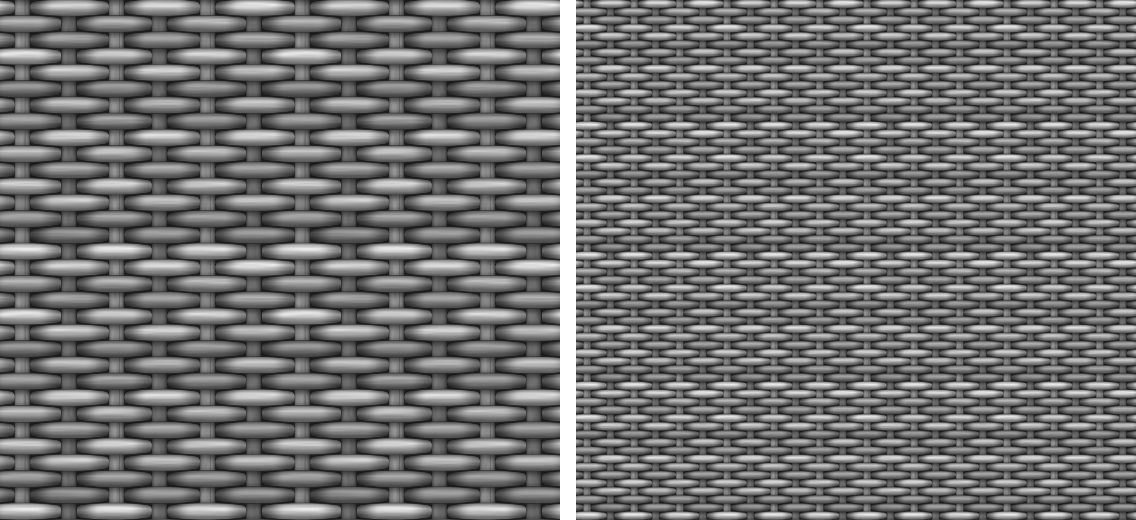
Left: one tile. Right: repeated 2 by 2.
Reproduce this texture procedurally as a Shadertoy shader.

```glsl
// Grey wicker weave: tapered horizontal strands passing over and under upright stakes.

const float STAKES = 12.0;          // uprights across
const float ROWS = 32.0;            // strand rows down
const float STAKE_CYCLE = 6.0;      // uprights before the variation repeats
const float ROW_CYCLE = 16.0;       // rows before the variation repeats
const float ROW_SHIFT = 0.03;       // vertical phase, in rows
const float STAKE_HALF = 0.165;     // half width, in stake spacings
const float CROWN_HALF = 0.53;      // strand half height at its middle, in rows
const float TAPER = 0.15;           // height lost towards the ends
const float STRAND_PEAK = 0.86;
const float STAKE_LIGHT = 0.54;
const float STAKE_DARK = 0.42;
const float GAP_TONE = 0.11;
const float FIBRE = 0.13;           // strength of the fine streaks
const vec2 STREAK_GRID = vec2(10.0, 160.0);
const vec2 GRAIN_GRID = vec2(90.0, 24.0);

// Brightness of each row, from the top down.
const float ROW_TONE[16] = float[16](
    1.00, 0.86, 0.78, 1.00, 0.93, 0.70, 0.86, 0.74,
    1.02, 0.90, 0.76, 0.98, 0.90, 0.74, 0.72, 1.00);

// Sideways drift of each stake, in stake spacings.
const float STAKE_DRIFT[6] = float[6](-0.02, -0.02, 0.0, -0.08, -0.05, -0.06);

float hash(vec2 p) {
    vec3 q = fract(p.xyx * vec3(0.1031, 0.1030, 0.0973));
    q += dot(q, q.yzx + 33.33);
    return fract((q.x + q.y) * q.z);
}

// Value noise that wraps after the given whole period.
float wrapNoise(vec2 p, vec2 period) {
    vec2 c = floor(p), f = fract(p);
    f = f * f * (3.0 - 2.0 * f);
    vec2 a = mod(c, period), b = mod(c + 1.0, period);
    return mix(mix(hash(a), hash(vec2(b.x, a.y)), f.x),
               mix(hash(vec2(a.x, b.y)), hash(b), f.x), f.y);
}

float stakeX(float k) {
    return k + 0.5 + STAKE_DRIFT[int(mod(k, STAKE_CYCLE))];
}

// Upright stake: rounded across, shaded by the strands above and below.
float stakeTone(float k, float side, float y, float grain) {
    float odd = mod(k, 2.0);
    float tone = mix(STAKE_LIGHT, STAKE_DARK, odd);
    tone *= 1.0 - 0.5 * pow(abs(side), 4.0) - 0.12 * side;
    float fold = smoothstep(0.14, 0.0, abs(side - 0.35));
    tone *= 1.0 - 0.2 * fold * (1.0 - odd);
    tone *= mix(0.5, 1.0, smoothstep(-0.6, 0.0, y));
    tone *= mix(1.0, 0.75, smoothstep(0.15, 0.55, y));
    return tone * (0.92 + 0.16 * grain);
}

// Strand of one row: returns tone and coverage.
vec2 strand(float x, float y, float row, float streak, vec2 pixel) {
    float parity = mod(row, 2.0);
    float k = 2.0 * floor((x - 0.5 - parity) / 2.0) + parity;
    float left = stakeX(k) + STAKE_HALF;
    float right = stakeX(k + 2.0) - STAKE_HALF;
    float t = (2.0 * x - left - right) / (right - left);
    float a = min(abs(t), 1.0);

    // Lens outline with rounded ends.
    float h = (CROWN_HALF - TAPER * a * a) * pow(1.0 - pow(a, 20.0), 0.25);
    float cover = smoothstep(pixel.y, -pixel.y, abs(y) - h);
    cover *= smoothstep(-pixel.x, pixel.x, min(x - left, right - x));

    // Light from above, falling off below and towards both ends.
    float s = clamp(y / max(h, 0.05), -1.0, 1.0);
    float tone = STRAND_PEAK * smoothstep(-1.6, -0.3, s);
    tone *= 1.0 - 0.57 * smoothstep(-0.4, 1.05, s);
    tone *= 1.0 - 0.45 * smoothstep(0.88, 1.0, abs(s));
    tone *= 1.0 - (t < 0.0 ? 0.5 : 0.38) * smoothstep(0.4, 1.0, a);
    tone *= 1.0 - 0.22 * smoothstep(0.2, 0.9, -t) * smoothstep(0.1, -0.9, s);

    // Row, strand and fibre variation.
    vec2 id = vec2(mod(k, STAKE_CYCLE), mod(row, ROW_CYCLE));
    tone *= ROW_TONE[int(id.y)] * (0.95 + 0.1 * hash(id + 7.0));
    tone *= 1.0 + FIBRE * (streak - 0.5);
    return vec2(tone, cover);
}

void mainImage(out vec4 fragColor, in vec2 fragCoord) {
    vec2 uv = fragCoord / iResolution.xy;
    vec2 pixel = 0.75 * vec2(STAKES, ROWS) / iResolution.xy;
    float x = uv.x * STAKES;
    float rowPos = (1.0 - uv.y) * ROWS + ROW_SHIFT;
    float row = floor(rowPos);
    float y = rowPos - row - 0.5;

    float streak = wrapNoise(uv * 2.0 * STREAK_GRID, STREAK_GRID);
    float grain = wrapNoise(uv * 2.0 * GRAIN_GRID, GRAIN_GRID);

    // Stake over the dark gap.
    float k = floor(x);
    float offset = x - stakeX(k);
    float stakeCover = smoothstep(pixel.x, -pixel.x, abs(offset) - STAKE_HALF);
    float side = clamp(offset / STAKE_HALF, -1.0, 1.0);
    float tone = mix(GAP_TONE, stakeTone(k, side, y, grain), stakeCover);

    // Neighbouring rows bulge into this one, so all three are laid down.
    for (int j = 0; j < 3; j++) {
        float d = j == 2 ? 0.0 : float(2 * j - 1);
        vec2 layer = strand(x, y - d, row + d, streak, pixel);
        tone = mix(tone, layer.x, layer.y);
    }
    fragColor = vec4(vec3(clamp(tone, 0.0, 1.0)), 1.0);
}
```
